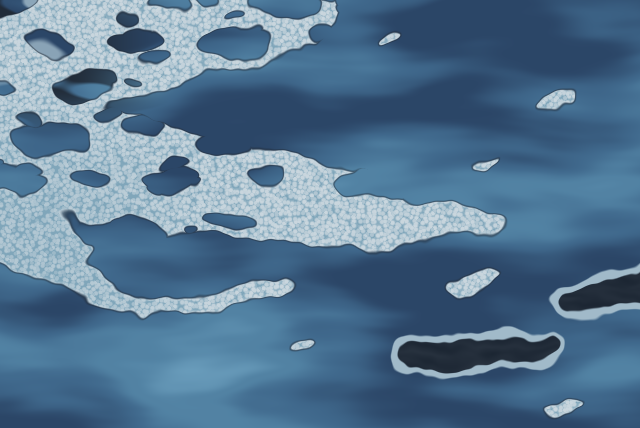
Reproduce this texture procedurally as a WebGL 2 fragment shader.

```glsl
#version 300 es
precision highp float;
// Pale sea foam with open holes and drifting flecks on rippled blue water.
uniform vec2 u_resolution;
out vec4 fragColor;

const vec3 DEEP = vec3(0.17, 0.275, 0.405);
const vec3 MID = vec3(0.25, 0.41, 0.55);
const vec3 LIGHT = vec3(0.32, 0.51, 0.64);
const vec3 GLINT = vec3(0.42, 0.62, 0.74);
const vec3 DARK = vec3(0.13, 0.17, 0.22);
const vec3 FOAM_BRIGHT = vec3(0.79, 0.84, 0.87);
const vec3 FOAM_SHADE = vec3(0.50, 0.65, 0.73);
const vec3 SHEEN = vec3(0.63, 0.73, 0.79);
const vec2 SWELL_SCALE = vec2(1.7, 5.2);
const vec2 HOLE_CELL = vec2(0.21, 0.105);
const vec2 SMALL_HOLE_CELL = vec2(0.085, 0.05);
const float BUBBLE_SIZE = 0.0095;
const float OUTLINE = 0.006;
const int FLECKS = 7;

vec2 hash2(vec2 p) {
    vec3 q = fract(p.xyx * vec3(0.1031, 0.1030, 0.0973));
    q += dot(q, q.yzx + 33.33);
    return fract((q.xx + q.yz) * q.zy);
}

float corner(vec2 cell, vec2 f) {
    float a = 6.2832 * hash2(cell).x;
    return dot(vec2(cos(a), sin(a)), f);
}

float gradientNoise(vec2 p) {
    vec2 i = floor(p), f = fract(p), e = vec2(1.0, 0.0);
    vec2 u = f * f * f * (f * (f * 6.0 - 15.0) + 10.0);
    return mix(mix(corner(i, f), corner(i + e, f - e), u.x),
               mix(corner(i + e.yx, f - e.yx), corner(i + 1.0, f - 1.0), u.x), u.y);
}

float fbm(vec2 p) {
    float sum = 0.0, amp = 1.0;
    for (int i = 0; i < 3; i++) {
        sum += amp * gradientNoise(p);
        p = p * 2.03 + 17.3;
        amp *= 0.42;
    }
    return sum;
}

float ellipse(vec2 q, vec2 r) {
    float k = length(q / r);
    return k * (k - 1.0) / max(length(q / (r * r)), 1e-3);
}

// Tapered capsule from a (radius r0) to b (radius r1)
float strand(vec2 p, vec2 a, vec2 b, float r0, float r1) {
    vec2 d = b - a;
    float h = clamp(dot(p - a, d) / dot(d, d), 0.0, 1.0);
    return length(p - a - d * h) - mix(r0, r1, h);
}

float blend(float a, float b) {
    float h = max(0.03 - abs(a - b), 0.0) / 0.03;
    return min(a, b) - h * h * 0.0075;
}

// Scattered elliptical openings, staggered row by row
float holes(vec2 p, vec2 cell, float keep) {
    float d = 1.0;
    float row = floor(p.y / cell.y);
    for (int j = -1; j <= 1; j++) for (int i = -1; i <= 1; i++) {
        float y = row + float(j);
        float shift = 0.5 * mod(y, 2.0);
        vec2 id = vec2(floor(p.x / cell.x - shift) + float(i), y);
        vec2 rnd = hash2(id + 41.0), size = hash2(id + 87.0);
        vec2 centre = (id + vec2(shift, 0.0) + 0.5 + 0.3 * (rnd - 0.5)) * cell;
        vec2 radius = cell * vec2(0.42, 0.36) * mix(0.5, 1.15, size.x);
        if (size.y < keep) d = min(d, ellipse(p - centre, radius));
    }
    return d;
}

float foamDistance(vec2 p) {
    float sheet = strand(p, vec2(0.0, 0.88), vec2(0.72, 0.97), 0.20, 0.07);
    sheet = blend(sheet, strand(p, vec2(0.0, 0.64), vec2(0.85, 0.51), 0.14, 0.09));
    float open = min(holes(p, HOLE_CELL, 0.95), holes(p + 0.31, SMALL_HOLE_CELL, 0.22));
    float d = max(sheet, -open);
    // Thin arms trailing from the sheet
    d = blend(d, strand(p, vec2(0.88, 0.48), vec2(1.16, 0.48), 0.05, 0.022));
    d = blend(d, strand(p, vec2(0.02, 0.52), vec2(0.20, 0.41), 0.04, 0.02));
    d = blend(d, strand(p, vec2(-0.02, 0.46), vec2(0.33, 0.275), 0.06, 0.012));
    d = blend(d, strand(p, vec2(0.33, 0.275), vec2(0.66, 0.325), 0.012, 0.024));
    // Loose flecks on open water
    for (int i = 0; i < FLECKS; i++) {
        float n = float(i);
        vec2 c = vec2(0.7, 0.2) + vec2(0.8 * fract(n * 0.7549), 0.0);
        c.y = fract(0.2 + n * 0.5698);
        vec2 q = p - c;
        q.y -= 0.25 * q.x;
        d = min(d, ellipse(q, vec2(0.06, 0.022) * mix(0.4, 1.1, hash2(vec2(n, 5.0)).x)));
    }
    return d;
}

vec3 waterColour(vec2 p) {
    vec2 bend = vec2(0.0, 0.05 * gradientNoise(p * 2.5 + 9.0));
    float swell = fbm((p + bend) * SWELL_SCALE + 3.7);
    swell += 0.05 * gradientNoise((p + bend) * vec2(9.0, 48.0));
    vec3 c = mix(DEEP, MID, smoothstep(-0.34, 0.08, swell));
    c = mix(c, LIGHT, smoothstep(0.02, 0.36, swell));
    return mix(c, GLINT, smoothstep(0.4, 0.75, swell));
}

// Packed bubbles: bright caps with bluish gaps
vec3 foamColour(vec2 p) {
    vec2 g = p / BUBBLE_SIZE, base = floor(g);
    float nearest = 2.0, tone = 0.0;
    for (int j = -1; j <= 1; j++) for (int i = -1; i <= 1; i++) {
        vec2 id = base + vec2(i, j), rnd = hash2(id);
        float d = length(id + rnd - g);
        if (d < nearest) { nearest = d; tone = hash2(id + 19.0).x; }
    }
    float gap = smoothstep(0.3, 0.85, nearest) * 0.75 + 0.4 * tone * tone;
    float tint = (1.0 - smoothstep(0.1, 0.6, p.x)) * (1.0 - smoothstep(0.5, 0.85, p.y));
    return mix(FOAM_BRIGHT, FOAM_SHADE, clamp(gap + 0.3 * tint, 0.0, 1.0));
}

void main() {
    vec2 p = gl_FragCoord.xy / u_resolution.y;
    float px = 1.0 / u_resolution.y;
    vec2 wobble = vec2(gradientNoise(p * 9.0), gradientNoise(p * 9.0 + 50.0)) * 0.03;
    wobble += vec2(gradientNoise(p * 32.0), gradientNoise(p * 32.0 + 80.0)) * 0.008;
    vec2 q = p + wobble;
    vec3 colour = waterColour(p);

    // Dark reflections in the upper left openings
    float zone = (1.0 - smoothstep(0.15, 0.42, p.x)) * smoothstep(0.68, 0.8, p.y);
    float mirror = gradientNoise(p * vec2(5.0, 13.0) + 6.0);
    colour = mix(colour, DARK, zone * smoothstep(-0.06, 0.04, mirror));
    colour = mix(colour, SHEEN, 0.8 * zone * (1.0 - smoothstep(-0.36, -0.28, mirror)));

    // Dark pools with a pale rim
    float pool = min(strand(q, vec2(0.96, 0.165), vec2(1.28, 0.19), 0.033, 0.022),
                     strand(q, vec2(1.32, 0.285), vec2(1.52, 0.34), 0.022, 0.035));
    float rim = 0.018 + 0.02 * gradientNoise(p * 11.0 + 21.0);
    colour = mix(colour, SHEEN, 1.0 - smoothstep(-0.003, 0.003, pool - rim));
    vec3 poolColour = DARK + 0.04 * gradientNoise(q * vec2(14.0, 55.0));
    colour = mix(colour, poolColour, 1.0 - smoothstep(-px, px, pool));

    // Foam with a thin shaded outline
    float d = foamDistance(q);
    colour = mix(colour, DARK, 0.65 * (1.0 - smoothstep(0.0, OUTLINE, d)));
    vec3 foam = mix(foamColour(p), FOAM_BRIGHT, 0.4 * smoothstep(-0.008, 0.0, d));
    colour = mix(colour, foam, 1.0 - smoothstep(-px, px, d));
    fragColor = vec4(colour, 1.0);
}
```
